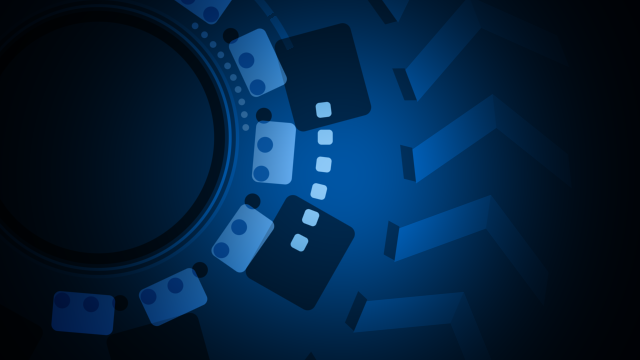
This background is drawn by a WebGL 1 fragment shader. Its source:

```glsl
precision highp float;
// Abstract blue machine dial: a dark ringed disc with orbiting pads, studs,
// tiles and folded chevrons, lit by one soft glow right of the dial.
// Each orbit is a single shape repeated by folding the angle around the hub.

uniform vec2 u_resolution;

// Lengths are canvas units: the canvas is always CANVAS_HEIGHT tall.
const float CANVAS_HEIGHT = 432.0;
const vec2 HUB = vec2(118.0, 267.0);
const vec2 GLOW_CENTER = vec2(412.0, 222.0);
const float GLOW_SPREAD = 0.24;
const float GLOW_LEFT = 0.85;
const float GLOW_RIGHT = 1.1;

const vec3 GLOW_COLOR = vec3(0.0, 0.33, 0.63);
const vec3 NIGHT_COLOR = vec3(0.0, 0.004, 0.014);
const vec3 PAD_COLOR = vec3(0.38, 0.63, 0.87);
const vec3 TILE_COLOR = vec3(0.56, 0.79, 0.97);
const vec3 HOLE_COLOR = vec3(0.04, 0.36, 0.66);

const float DISC_RADIUS = 139.0;
const float BEAD_ORBIT = 177.3;
const float HOLE_ORBIT = 200.3;
const float PAD_ORBIT = 211.5;
const float ARC_ORBIT = 254.0;
const float TILE_ORBIT = 272.3;
const float PLATE_ORBIT = 279.0;
const float CHEVRON_ORBIT = 476.0;
const float CHEVRON_WIDTH = 41.0;
const float CHEVRON_END = 373.0;

float pixelSize;

float cover(float d) {
  return 1.0 - smoothstep(-pixelSize, pixelSize, d);
}

float band(float x, float low, float high) {
  return cover(max(low - x, x - high));
}

float roundBox(vec2 p, vec2 halfSize, float radius) {
  vec2 q = abs(p) - halfSize + radius;
  return length(max(q, 0.0)) + min(max(q.x, q.y), 0.0) - radius;
}

// Turns p into the nearest copy's frame: x outward, y counterclockwise.
vec2 orbit(vec2 p, float phase, float spacing, float first, float last) {
  float turn = degrees(atan(p.y, p.x));
  float index = clamp(floor((turn - phase) / spacing + 0.5), first, last);
  float a = radians(phase + index * spacing);
  return vec2(cos(a) * p.x + sin(a) * p.y, cos(a) * p.y - sin(a) * p.x);
}

// Pale surfaces lose red first and blue last as the light fades.
vec3 lit(vec3 color, float light) {
  return color * pow(vec3(light), vec3(1.6, 0.7, 0.45));
}

// Brightness factor of the folded chevrons in the outer orbit.
float chevronShade(vec2 p) {
  vec2 q = orbit(p, -1.0, 14.6, -4.0, 4.0);
  float a = radians(7.3);
  q = vec2(cos(a) * q.x - sin(a) * q.y, sin(a) * q.x + cos(a) * q.y);
  q = vec2(cos(2.0 * a) * q.x + sin(2.0 * a) * q.y,
           cos(2.0 * a) * q.y - sin(2.0 * a) * q.x);
  float x = q.x - CHEVRON_ORBIT;
  float y = q.y + max(-0.54 * x, x);
  float face = band(y, -CHEVRON_WIDTH, 0.0) * band(q.x, CHEVRON_END, 558.0);
  float flapY = q.y + 53.6 + 0.37 * (q.x - CHEVRON_END);
  float flap = band(flapY, -CHEVRON_WIDTH, 0.0)
             * band(q.x, CHEVRON_END - 14.0, CHEVRON_END);
  float arm = mix(0.34, 0.2, cover(-x));
  return 1.0 + arm * face - 0.35 * flap;
}

void main() {
  float unitsPerPixel = CANVAS_HEIGHT / u_resolution.y;
  pixelSize = 0.75 * unitsPerPixel;
  vec2 pos = gl_FragCoord.xy * unitsPerPixel;
  vec2 p = pos - HUB;
  float r = length(p);

  // Glow, stretched toward the dial
  vec2 g = (pos - GLOW_CENTER) / CANVAS_HEIGHT;
  g.x *= g.x < 0.0 ? GLOW_LEFT : GLOW_RIGHT;
  float light = exp(-dot(g, g) / GLOW_SPREAD);
  vec3 color = NIGHT_COLOR + GLOW_COLOR * light;
  color *= chevronShade(p);

  // Disc and concentric rings
  float rings = 1.0 - 0.32 * cover(r - DISC_RADIUS)
              - 0.72 * band(r, DISC_RADIUS, 152.0)
              - 0.4 * band(r, 152.0, 156.5)
              + 0.35 * band(r, 156.5, 160.0)
              - 0.3 * band(r, 160.0, 165.0)
              + 0.2 * band(r, 165.0, 169.0);
  color *= rings;

  // Broken arc above the pads
  float angle = degrees(atan(p.y, p.x));
  float arc = band(r, ARC_ORBIT - 4.5, ARC_ORBIT + 4.5);
  arc *= step(24.8, angle) * step(angle, 50.0) * step(0.5, abs(angle - 35.0));
  color *= 1.0 + 0.4 * arc;

  // Pads, shaded slightly brighter outward
  vec2 q = orbit(p, -4.9, 30.0, -3.0, 2.0) - vec2(PAD_ORBIT, 0.0);
  float pad = cover(roundBox(q, vec2(24.0, 37.0), 8.0));
  color = mix(color, lit(PAD_COLOR, light) * (1.0 + 0.004 * q.x), pad);

  // Round holes across the pads and the gaps between them
  q = orbit(p, -2.5, 10.0, -10.0, 6.0) - vec2(HOLE_ORBIT, 0.0);
  float hole = cover(length(q) - 9.5);
  vec3 holeColor = mix(color * 0.4, lit(HOLE_COLOR, light), pad);
  color = mix(color, holeColor, hole);

  // Translucent dark plates
  q = orbit(p, 15.0, 44.7, -3.0, 1.0) - vec2(PLATE_ORBIT, 0.0);
  float plate = cover(roundBox(q, vec2(47.0, 57.0), 10.0));
  color *= 1.0 - plate * mix(0.5, 0.2, pad);

  // Small beads and bright tiles
  q = orbit(p, 3.9, 5.02, 0.0, 9.0) - vec2(BEAD_ORBIT, 0.0);
  color = mix(color, lit(PAD_COLOR, light) * 0.8, cover(length(q) - 4.0));
  q = orbit(p, 7.0, 6.92, -5.0, 0.0) - vec2(TILE_ORBIT, 0.0);
  float tile = cover(roundBox(q, vec2(9.0), 4.5));
  color = mix(color, lit(TILE_COLOR, light), tile);

  gl_FragColor = vec4(color, 1.0);
}
```
